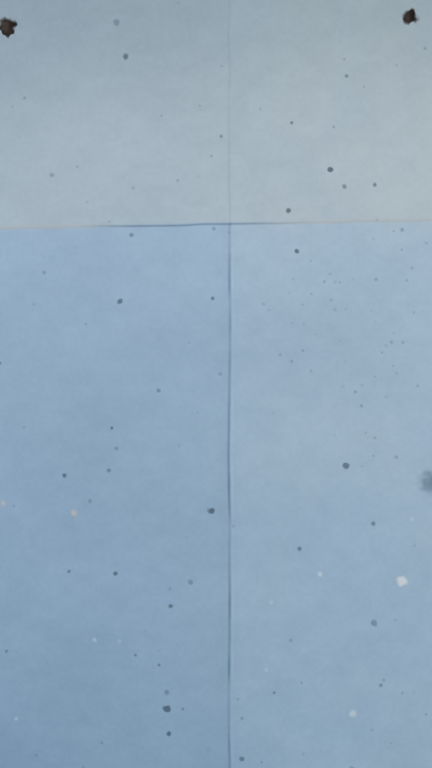
Give the GLSL for this texture, as a Shadertoy shader.

```glsl
// A weathered blue-grey concrete wall: four cast panels split by a cross of seams.
// Panel gradients and value noise give the tone; jittered cells scatter the pits
// and pale chips; distance functions place the bolt holes, seams and edge stain.

float hash(vec2 p) {
    vec3 q = fract(vec3(p.xyx) * 0.1031);
    q += dot(q, q.yzx + 33.33);
    return fract((q.x + q.y) * q.z);
}

float noise(vec2 p) {
    vec2 i = floor(p), f = fract(p);
    f = f * f * (3.0 - 2.0 * f);
    return mix(mix(hash(i), hash(i + vec2(1, 0)), f.x),
               mix(hash(i + vec2(0, 1)), hash(i + vec2(1, 1)), f.x), f.y);
}

float fbm(vec2 p) {
    float sum = 0.0, amp = 0.5;
    for (int i = 0; i < 5; i++) {
        sum += amp * noise(p);
        p = p * 2.03 + 17.7;
        amp *= 0.5;
    }
    return sum;
}

// Soft-edged irregular spot
float spot(vec2 p, vec2 centre, float radius, float soft) {
    float wobble = (noise(p * 190.0) - 0.5) * radius * 0.7;
    return 1.0 - smoothstep(-soft, soft, length(p - centre) - radius + wobble);
}

// One spot per chosen cell, kept inside its cell
float scatter(vec2 p, float cells, float density, float radius, float seed) {
    vec2 id = floor(p * cells);
    vec2 jitter = vec2(hash(id + seed), hash(id + seed + 41.3));
    vec2 centre = (id + 0.2 + 0.6 * jitter) / cells;
    float size = radius * mix(0.5, 1.0, hash(id + seed + 7.9));
    float strength = mix(0.4, 1.0, hash(id + seed + 23.1));
    return step(hash(id + seed + 91.7), density) * strength * spot(p, centre, size, 0.0018);
}

float line(float d, float width) {
    return exp(-d * d / (width * width));
}

// Bilinear panel tone, corners given bottom-left, bottom-right, top-left, top-right
vec3 corners(vec2 t, vec3 bl, vec3 br, vec3 tl, vec3 tr) {
    return mix(mix(bl, br, t.x), mix(tl, tr, t.x), t.y);
}

vec3 panelTone(vec2 p, float seamX, float seamY) {
    float side = smoothstep(-0.02, 0.02, p.x - seamX);
    float across = mix(p.x * 0.9, 0.42 + p.x, side);
    vec2 low = clamp(vec2(across, p.y / seamY), 0.0, 1.0);
    vec3 lower = corners(low, vec3(0.48, 0.59, 0.69), vec3(0.55, 0.65, 0.735),
                         vec3(0.585, 0.685, 0.775), vec3(0.625, 0.71, 0.78));
    float rise = smoothstep(0.78, 1.03, p.y);
    vec2 high = clamp(vec2(p.x / 0.5625, rise), 0.0, 1.0);
    vec3 upper = corners(high, vec3(0.635, 0.70, 0.75), vec3(0.655, 0.715, 0.755),
                         vec3(0.55, 0.625, 0.675), vec3(0.59, 0.655, 0.695));
    return mix(lower, upper, smoothstep(-0.006, 0.006, p.y - seamY));
}

void mainImage(out vec4 fragColor, in vec2 fragCoord) {
    vec2 p = fragCoord / iResolution.y;
    p.x *= 0.5625 * iResolution.y / iResolution.x;
    float seamX = 0.2985 + 0.0022 * (noise(vec2(p.y * 22.0, 3.0)) - 0.5);
    float seamY = 0.7035 + 0.019 * p.x + 0.0014 * (noise(vec2(p.x * 30.0, 8.0)) - 0.5);
    float below = 1.0 - smoothstep(-0.004, 0.004, p.y - seamY);

    // Base tone, cloudy mottling and fine grain
    vec3 col = panelTone(p, seamX, seamY);
    col += 0.035 * (fbm(p * 9.0) - 0.48);
    col += 0.028 * (fbm(p * vec2(45.0, 65.0) + 9.0) - 0.48);
    col += 0.012 * (noise(p * 230.0) - 0.5);
    float warmCloud = smoothstep(0.45, 0.75, fbm(p * 7.0 + 31.0));
    col += vec3(0.02, 0.014, 0.002) * warmCloud * smoothstep(0.18, 0.45, p.x);

    // Vertical seam: thin and broken below the crossing, faint above
    float dx = p.x - seamX;
    float broken = 0.35 + 0.75 * noise(vec2(p.y * 38.0, 5.0));
    col -= vec3(0.14, 0.13, 0.12) * line(dx, 0.0019) * broken * mix(0.22, 1.0, below);
    col += 0.025 * line(dx - 0.004, 0.002) * below * broken;
    col -= 0.012 * line(dx + 0.005, 0.009) * below;

    // Horizontal seam: shadow in the middle, pale mortar toward both ends
    float dy = p.y - seamY;
    float middle = smoothstep(0.10, 0.18, p.x) * (1.0 - smoothstep(0.30, 0.42, p.x));
    col = mix(col, vec3(0.70, 0.70, 0.69), 0.5 * line(dy, 0.0026) * (1.0 - middle));
    col -= vec3(0.16, 0.15, 0.13) * line(dy + 0.001, 0.0016) * mix(0.12, 0.85, middle);

    // Pits: sparse and small above, larger on the lower left
    float leftLow = below * (1.0 - smoothstep(0.27, 0.33, p.x));
    float pits = scatter(p, 17.0, mix(0.05, 0.15, below) + 0.07 * leftLow, 0.0042, 5.0);
    pits = max(pits, 0.75 * scatter(p + 0.013, 29.0, mix(0.03, 0.08, below), 0.0029, 19.0));
    float speckZone = 1.0 - smoothstep(0.04, 0.18, length((p - vec2(0.48, 0.56)) * vec2(1.0, 0.8)));
    pits = max(pits, 0.35 * scatter(p, 75.0, 0.02 + 0.18 * speckZone, 0.0019, 63.0));
    col = mix(col, vec3(0.24, 0.31, 0.37), 0.72 * pits);

    // Pale chips, mostly low on the wall
    float chips = 0.6 * scatter(p, 21.0, 0.06 * (1.0 - smoothstep(0.3, 0.42, p.y)), 0.0032, 77.0);
    chips = max(chips, spot(p, vec2(0.523, 0.243), 0.0055, 0.003));
    chips = max(chips, 0.6 * spot(p, vec2(0.459, 0.071), 0.0045, 0.003));
    col = mix(col, vec3(0.82, 0.83, 0.83), 0.7 * chips);
    float rust = spot(p, vec2(0.004, 0.345), 0.003, 0.003) + spot(p, vec2(0.097, 0.332), 0.004, 0.003);
    col = mix(col, vec3(0.78, 0.71, 0.66), 0.55 * rust);

    // Stain on the right edge and two bolt holes near the top
    col = mix(col, vec3(0.32, 0.40, 0.47), 0.55 * spot(p, vec2(0.562, 0.373), 0.012, 0.011));
    float holes = max(spot(p, vec2(0.010, 0.965), 0.0105, 0.003),
                      spot(p, vec2(0.534, 0.979), 0.0088, 0.003));
    vec3 holeTone = mix(vec3(0.09, 0.08, 0.08), vec3(0.27, 0.24, 0.22), noise(p * 130.0));
    col = mix(col, holeTone, holes);

    fragColor = vec4(clamp(col, 0.0, 1.0), 1.0);
}
```
